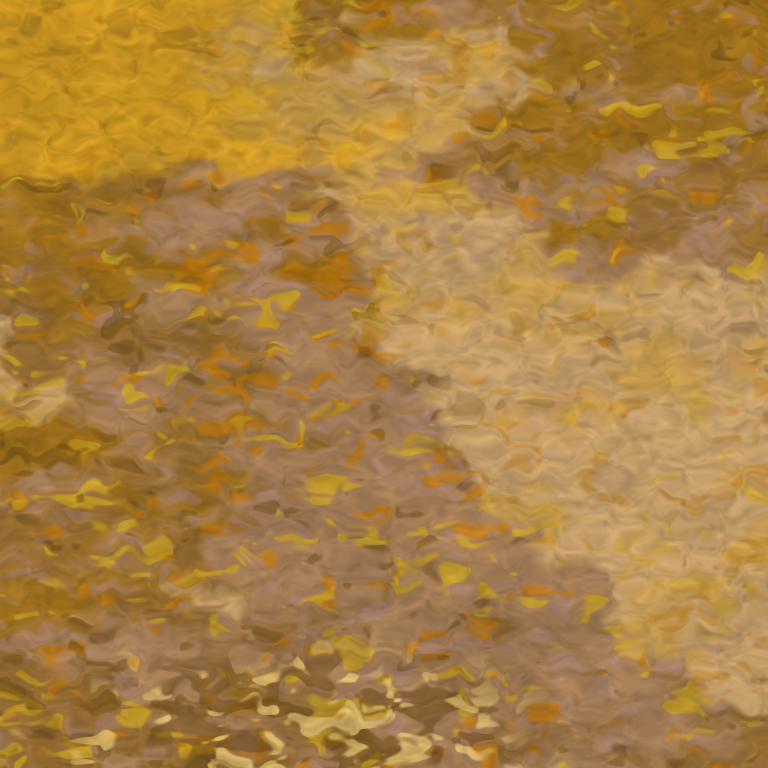
This texture is drawn by a three.js fragment shader. Its source:

```glsl
varying vec2 vUv;

// Ground and patch colours
const vec3 UMBER = vec3(0.580, 0.420, 0.200);
const vec3 OCHRE = vec3(0.605, 0.430, 0.110);
const vec3 MAUVE = vec3(0.620, 0.470, 0.325);
const vec3 CREAM = vec3(0.765, 0.615, 0.410);
const vec3 STRAW = vec3(0.740, 0.580, 0.290);
const vec3 GOLD = vec3(0.780, 0.575, 0.130);

// Fleck colours
const vec3 ORANGE = vec3(0.720, 0.450, 0.050);
const vec3 YELLOW = vec3(0.760, 0.610, 0.120);
const vec3 LILAC = vec3(0.640, 0.490, 0.430);
const vec3 SHADOW = vec3(0.400, 0.270, 0.080);
const vec3 CHIP = vec3(0.880, 0.750, 0.440);

const vec2 STRETCH = vec2(0.75, 1.35);  // features lie flat
const float PATCH_SCALE = 6.0;
const float PATCH_RAGGED = 1.7;
const float PATCH_FLOOR = -0.38;        // lower means fewer stray patches
const float PATCH_EDGE = 0.08;
const float FLECK_SCALE = 38.0;
const float FLECK_EDGE = 0.13;
const float GRAIN_SCALE = 75.0;
const float GRAIN_CONTRAST = 0.24;
const float MOTTLE_CONTRAST = 0.22;
const int OCTAVES = 5;

float hash(vec2 p) {
  vec3 q = fract(vec3(p.xyx) * 0.1031);
  q += dot(q, q.yzx + 33.33);
  return fract((q.x + q.y) * q.z);
}

float noise(vec2 p) {
  vec2 i = floor(p);
  vec2 f = fract(p);
  f = f * f * (3.0 - 2.0 * f);
  float low = mix(hash(i), hash(i + vec2(1.0, 0.0)), f.x);
  float high = mix(hash(i + vec2(0.0, 1.0)), hash(i + 1.0), f.x);
  return mix(low, high, f.y);
}

float fbm(vec2 p) {
  float sum = 0.0;
  float total = 0.0;
  float weight = 1.0;
  for (int i = 0; i < OCTAVES; i++) {
    sum += weight * noise(p);
    total += weight;
    weight *= 0.56;
    p = mat2(1.6, 1.2, -1.2, 1.6) * p + 17.3;
  }
  return sum / total;
}

// 1 at the centre of a tilted ellipse, 0 on its rim, negative outside
float blob(vec2 p, vec2 centre, vec2 radius, float tilt) {
  float c = cos(tilt);
  float s = sin(tilt);
  return 1.0 - length(mat2(c, -s, s, c) * (p - centre) / radius);
}

// Small irregular dabs, gathered in loose clumps
float flecks(vec2 p, float seed, float threshold) {
  vec2 q = p * FLECK_SCALE + seed;
  float dab = 0.65 * noise(q) + 0.35 * noise(q * 2.3);
  float clump = noise(p * 9.0 + seed) - 0.5;
  return smoothstep(threshold, threshold + FLECK_EDGE, dab + 0.22 * clump);
}

// Broad pale shapes broken up by noise
float patchMask(vec2 uv, vec2 p) {
  float shape = blob(uv, vec2(0.08, 0.89), vec2(0.37, 0.13), 0.05);
  shape = max(shape, blob(uv, vec2(0.47, 0.87), vec2(0.24, 0.08), 0.15));
  shape = max(shape, blob(uv, vec2(0.76, 0.44), vec2(0.43, 0.16), -0.72));
  shape = max(shape, blob(uv, vec2(0.96, 0.52), vec2(0.24, 0.15), 0.1));
  float field = max(0.8 * shape, PATCH_FLOOR);
  field += PATCH_RAGGED * (fbm(p * PATCH_SCALE + 3.7) - 0.5);
  return smoothstep(-PATCH_EDGE, PATCH_EDGE, field);
}

void main() {
  vec2 p = vUv * STRETCH;
  vec2 curl = vec2(noise(vUv * 42.0), noise(vUv * 42.0 + 61.0)) - 0.5;
  vec2 dabs = p + 0.022 * curl;
  float drift = fbm(p * 7.0 + 21.0) - 0.5;
  float mottle = fbm(dabs * 16.0 + 9.0) - 0.5;

  // Brown ground: ochre at the top and left, mauve low in the middle
  float ochre = 0.55 * vUv.y + 0.35 * abs(vUv.x - 0.55) + 1.6 * drift;
  float mauve = blob(vUv, vec2(0.62, 0.32), vec2(0.50, 0.55), 0.4) + 2.0 * mottle;
  vec3 ground = mix(UMBER, OCHRE, smoothstep(0.30, 0.65, ochre));
  ground = mix(ground, MAUVE, smoothstep(-0.10, 0.40, mauve));

  // Light patches: gold at the upper left, cream elsewhere
  float golden = (1.0 - smoothstep(0.10, 0.65, vUv.x)) * smoothstep(0.60, 0.85, vUv.y);
  vec3 light = mix(CREAM, STRAW, smoothstep(-0.08, 0.16, drift + mottle + 0.4 * golden));
  light = mix(light, GOLD, smoothstep(0.25, 0.75, golden + 1.2 * mottle));
  float patches = patchMask(vUv, dabs);
  vec3 colour = mix(ground, light, patches);

  // Coloured flecks, fainter over the patches
  float strength = mix(0.75, 0.35, patches);
  colour = mix(colour, LILAC, flecks(dabs, 13.0, 0.64) * strength * 0.8 * (1.0 - golden));
  colour = mix(colour, ORANGE, flecks(dabs, 47.0, 0.66) * strength);
  colour = mix(colour, YELLOW, flecks(dabs, 83.0, 0.68) * strength);
  colour = mix(colour, SHADOW, flecks(dabs, 129.0, 0.72) * strength * 0.6);

  // Rough debris along the lower edge
  float debris = smoothstep(0.0, 0.5, blob(vUv, vec2(0.38, 0.04), vec2(0.42, 0.16), 0.0));
  colour = mix(colour, SHADOW, flecks(dabs, 171.0, 0.50) * debris * 0.5);
  colour = mix(colour, CHIP, flecks(dabs, 211.0, 0.60) * debris * 0.8);

  // Soft mottling and fine swirling grain
  float grain = 0.6 * noise(dabs * GRAIN_SCALE) + 0.4 * noise(dabs * GRAIN_SCALE * 2.1) - 0.5;
  colour *= 1.0 + MOTTLE_CONTRAST * mottle + GRAIN_CONTRAST * grain;
  gl_FragColor = vec4(clamp(colour, 0.0, 1.0), 1.0);
}
```
